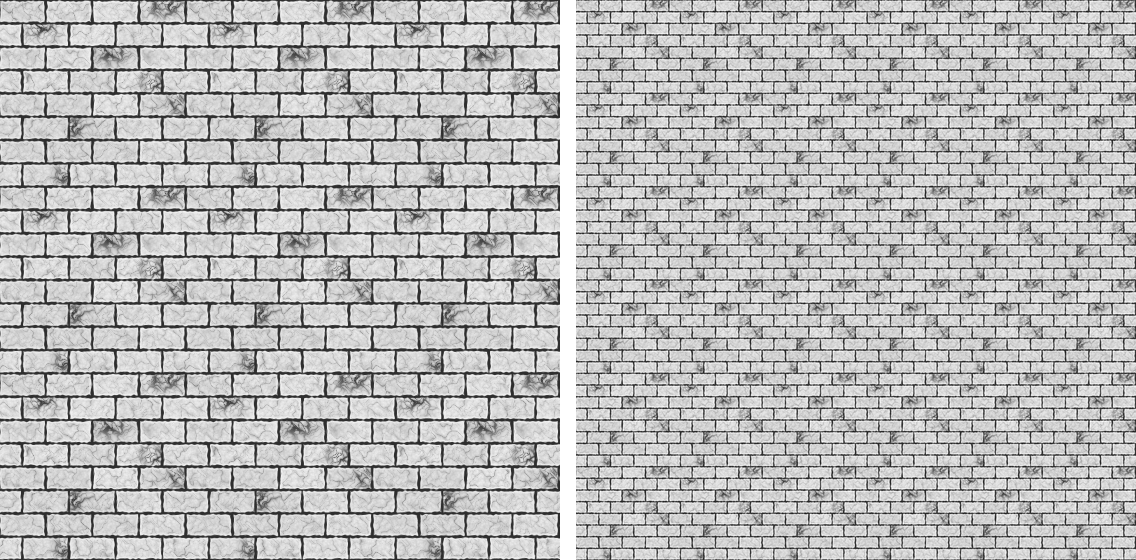
Left, the tile; right, the same tile 2 across and 2 down.
This texture is drawn by a three.js fragment shader. Its source:

```glsl
varying vec2 vUv;

const vec2 REPEATS = vec2(3.0);          // tiles across and up
const vec2 TILE = vec2(4.0, 8.0);        // bricks per tile
const vec2 BRICK = vec2(2.0, 1.0);       // size in brick heights
const float JOINT_SHIFT = 0.022;
const float JOINT_HALF = 0.046;
const float CORNER = 0.07;
const float WOBBLE = 0.011;
const float RIM_WIDTH = 0.12;
const float VEIN_SCALE = 1.5;
const float VEIN_DEPTH = 0.3;

const vec3 MORTAR = vec3(0.18);
const vec3 MARBLE = vec3(0.865);
const vec3 RIM = vec3(0.96);
const vec3 STAIN = vec3(0.24);

// One stain per row of the tile, rows 0-3 and 4-7 counted upwards
const vec4 STAIN_X_LOW = vec4(0.88, -9.0, 1.10, 3.82);
const vec4 STAIN_X_HIGH = vec4(2.82, 2.40, 0.42, 3.55);
const vec4 STAIN_Y_LOW = vec4(0.45, 0.5, 0.55, 0.55);
const vec4 STAIN_Y_HIGH = vec4(0.45, 0.75, 0.82, 0.75);
const vec4 STAIN_REACH_LOW = vec4(0.42, 0.4, 0.55, 0.5);
const vec4 STAIN_REACH_HIGH = vec4(0.62, 0.85, 0.75, 1.0);

vec2 hash2(vec2 p) {
  vec3 q = fract(p.xyx * vec3(0.1031, 0.1030, 0.0973));
  q += dot(q, q.yzx + 33.33);
  return fract((q.xx + q.yz) * q.zy);
}

// Cellular noise: nearest distance, and gap to the second nearest
vec2 cells(vec2 p) {
  vec2 cell = floor(p);
  vec2 nearest = vec2(4.0);
  for (int y = -1; y <= 1; y++) {
    for (int x = -1; x <= 1; x++) {
      vec2 corner = cell + vec2(float(x), float(y));
      float d = length(corner + hash2(corner) - p);
      nearest.y = min(nearest.y, max(nearest.x, d));
      nearest.x = min(nearest.x, d);
    }
  }
  return vec2(nearest.x, nearest.y - nearest.x);
}

float roundedBox(vec2 p, vec2 extent, float radius) {
  vec2 q = abs(p) - extent + radius;
  return length(max(q, 0.0)) + min(max(q.x, q.y), 0.0) - radius;
}

float rowValue(vec4 low, vec4 high, float row) {
  vec4 pick = vec4(equal(vec4(0.0, 1.0, 2.0, 3.0), vec4(mod(row, 4.0))));
  return dot(row < 4.0 ? low : high, pick);
}

// Whole frequencies keep the uneven joints periodic
float jointWobble(vec2 uv) {
  vec2 a = 6.28319 * uv * REPEATS;
  return sin(7.0 * a.x + 5.0 * a.y) + sin(13.0 * a.x - 11.0 * a.y + 1.3)
       + 0.8 * sin(29.0 * a.x + 17.0 * a.y) + 0.6 * sin(23.0 * a.y - 37.0 * a.x);
}

void main() {
  // Running bond layout
  vec2 wall = vUv * REPEATS * TILE + vec2(JOINT_SHIFT, 0.0);
  float row = mod(floor(wall.y), TILE.y);
  float along = mod(wall.x - 0.5 * (1.0 - mod(row, 2.0)), TILE.x);
  vec2 id = vec2(floor(along), row);
  vec2 inBrick = vec2(along - id.x, fract(wall.y));
  vec2 local = (inBrick - 0.5) * BRICK;
  vec2 chance = hash2(id + 7.0);

  // Marble coordinates, separate for each brick
  vec2 grain = local + 5.0 + 20.0 * hash2(id + 3.0);
  vec2 warped = grain + 0.11 * sin(grain.yx * 6.0 + 1.0)
              + 0.045 * sin(grain.yx * 17.0 + grain * 5.0);
  vec2 broad = cells(warped * VEIN_SCALE);
  vec2 small = cells(warped * 3.7 + 9.0);
  float speckle = cells(grain * 10.0).x - 0.45;

  // Face with clouding and patchy veins
  float patchiness = 0.5 + 0.5 * sin(grain.x * 3.1 + 2.0 * sin(grain.y * 4.3));
  float veins = exp(-13.0 * broad.y) * mix(0.3, 1.0, patchiness)
              + 0.35 * exp(-11.0 * small.y) * (1.0 - patchiness);
  vec3 colour = MARBLE + 0.05 * (chance.x - 0.5);
  colour -= 0.09 * (small.x - 0.4) + 0.06 * speckle;
  colour -= VEIN_DEPTH * mix(0.55, 1.0, chance.y) * veins;

  // Worn bright rim
  float inside = -roundedBox(local, 0.5 * BRICK, CORNER);
  inside += WOBBLE * jointWobble(vUv) - 0.03 * (small.x - 0.4);
  float rim = 1.0 - smoothstep(JOINT_HALF + 0.03, JOINT_HALF + RIM_WIDTH, inside);
  colour = mix(colour, RIM, rim * mix(0.6, 0.95, chance.x));

  // Dark stain following the cracks
  float stainX = rowValue(STAIN_X_LOW, STAIN_X_HIGH, row);
  float stainY = rowValue(STAIN_Y_LOW, STAIN_Y_HIGH, row);
  float reach = rowValue(STAIN_REACH_LOW, STAIN_REACH_HIGH, row);
  vec2 away = (vec2(along - stainX, inBrick.y - stainY) * BRICK) / vec2(reach, 0.5);
  float sameBrick = 1.0 - step(0.5, abs(floor(stainX) - id.x));
  float cracks = exp(-6.0 * broad.y) + 0.65 * exp(-5.0 * small.y) - 0.4 * speckle;
  float stain = sameBrick * exp(-1.3 * dot(away, away)) * clamp(cracks, 0.0, 1.0);
  colour = mix(colour, STAIN, stain);

  // Soft dark joints
  float face = smoothstep(JOINT_HALF - 0.03, JOINT_HALF + 0.045, inside);
  colour = mix(MORTAR, colour, face);

  gl_FragColor = vec4(clamp(colour, 0.0, 1.0), 1.0);
}
```
